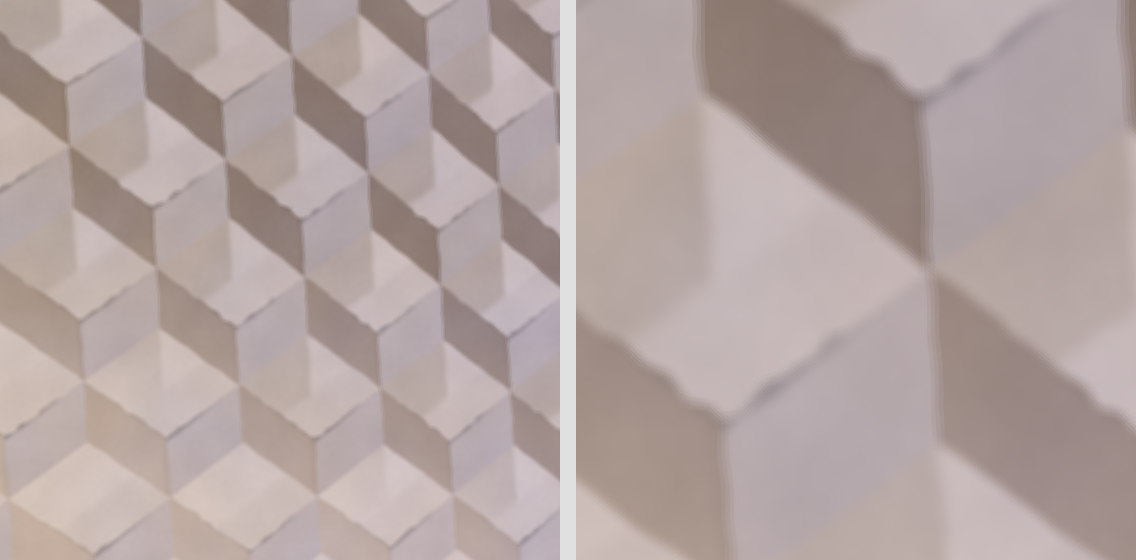
Left: the whole. Right: its middle third, enlarged.
Write a Shadertoy shader that draws this pattern.

```glsl
// Tumbling-block wall: pale stacked cubes in perspective with soft cast shadows.

const float SLOPE = 0.96;     // steepness of the slanted cube edges
const float EDGE_DROP = 0.52; // length of the vertical front edge, in rows
const int TAPS = 4;           // smoothing samples per axis
const float SOFTNESS = 0.010; // smoothing footprint, in canvas heights

// Lattice (column, row, 1) to canvas, with y pointing down.
const mat3 LATTICE_TO_CANVAS = mat3(
    0.2979, 0.0393, 0.0472,
    0.0133, 0.2115, 0.0015,
    0.1172, 0.1497, 1.0);

float hash(vec2 p) {
    vec3 q = fract(p.xyx * vec3(0.1031, 0.1030, 0.0973));
    q += dot(q, q.yzx + 33.33);
    return fract((q.x + q.y) * q.z);
}

vec2 gradientAt(vec2 cell) {
    float angle = 6.2832 * hash(cell + 71.0);
    return vec2(cos(angle), sin(angle));
}

float gradientNoise(vec2 p) {
    vec2 i = floor(p), f = fract(p);
    vec2 u = f * f * f * (f * (f * 6.0 - 15.0) + 10.0);
    vec2 e = vec2(0.0, 1.0);
    float low = mix(dot(gradientAt(i), f),
                    dot(gradientAt(i + e.yx), f - e.yx), u.x);
    float high = mix(dot(gradientAt(i + e.xy), f - e.xy),
                     dot(gradientAt(i + e.yy), f - e.yy), u.x);
    return mix(low, high, u.y);
}

// Lamp glow that is strongest at the lower left.
float glowAt(vec2 canvas) {
    return smoothstep(0.05, 0.9, canvas.y - 0.4 * canvas.x);
}

// Position relative to the front corner of the enclosing cube, and its id.
vec2 cubeLocal(vec2 p, out vec2 id) {
    float row = ceil(p.y - EDGE_DROP);
    float x = fract(p.x - 0.5 * mod(row, 2.0) + 0.5) - 0.5;
    if (p.y - row > EDGE_DROP - SLOPE * abs(x)) row += 1.0;
    float shifted = p.x - 0.5 * mod(row, 2.0) + 0.5;
    id = vec2(floor(shifted), row);
    return vec2(fract(shifted) - 0.5, p.y - row);
}

vec3 topColour(vec2 q, float glow) {
    vec3 lit = mix(vec3(0.78, 0.725, 0.72), vec3(0.83, 0.77, 0.75), glow);
    vec3 shaded = mix(vec3(0.69, 0.63, 0.605), vec3(0.785, 0.725, 0.70), glow);
    float across = q.y + SLOPE * q.x;
    float strip = 1.0 - smoothstep(-0.46, -0.35, across);
    float shadow = strip * (1.0 - smoothstep(-0.025, 0.02, q.x));
    lit -= 0.02 * smoothstep(-0.45, -0.35, across);
    return mix(lit, shaded, shadow * (1.0 - smoothstep(0.5, 0.85, glow)));
}

vec3 sideColour(vec2 q, float below, float glow, float rough) {
    vec3 dark = mix(vec3(0.545, 0.475, 0.445), vec3(0.765, 0.69, 0.655), glow);
    vec3 pale = mix(vec3(0.695, 0.645, 0.65), vec3(0.75, 0.695, 0.70), glow);
    float right = step(0.0, q.x);
    vec3 colour = mix(dark, pale, right);
    colour += 0.02 * (0.25 - below) * right;
    // Grout under the upper rim, and along the front edge.
    float width = mix(0.025, 0.035, right) * (1.0 + 1.5 * rough);
    float rim = 1.0 - smoothstep(width * 0.5, width * 1.5, below);
    rim *= 1.0 - smoothstep(0.1, 0.42, abs(q.x));
    float front = 1.0 - smoothstep(0.008, 0.025, abs(q.x + 0.008));
    colour = mix(colour, colour * 0.82, rim * mix(0.35, 1.0, right));
    return mix(colour, colour * 0.97, front);
}

vec3 cubeWall(vec2 canvas, mat3 toLattice) {
    vec3 h = toLattice * vec3(canvas, 1.0);
    vec2 p = h.xy / h.z;
    float wobble = gradientNoise(p * vec2(7.0, 6.0) + 3.0);
    float rough = gradientNoise(p * vec2(13.0, 9.0) + 20.0);
    p += 0.012 * vec2(wobble, -wobble);
    vec2 id;
    vec2 q = cubeLocal(p, id);
    float glow = glowAt(canvas);
    float below = q.y + SLOPE * abs(q.x);
    below += 0.04 * rough * (1.0 - smoothstep(0.3, 0.48, abs(q.x)));
    vec3 colour = below < 0.0 ? topColour(q, glow)
                              : sideColour(q, below, glow, rough);
    return colour + 0.02 * (hash(id + 40.0) - 0.5);
}

void mainImage(out vec4 fragColor, in vec2 fragCoord) {
    vec2 canvas = fragCoord / iResolution.y;
    canvas.y = 1.0 - canvas.y;
    mat3 toLattice = inverse(LATTICE_TO_CANVAS);
    vec3 colour = vec3(0.0);
    for (int i = 0; i < TAPS * TAPS; i++) {
        vec2 tap = (vec2(i % TAPS, i / TAPS) + 0.5) / float(TAPS) - 0.5;
        colour += cubeWall(canvas + tap * SOFTNESS, toLattice);
    }
    colour /= float(TAPS * TAPS);

    // Uneven plaster tone, a drifting tint and faint grain.
    float mottle = gradientNoise(canvas * 16.0 + 5.0);
    float tint = gradientNoise(canvas * 6.0 + 9.0);
    float grain = gradientNoise(canvas * 70.0);
    colour += 0.025 * mottle + 0.008 * grain;
    colour += tint * vec3(0.012, 0.0, -0.03);
    colour += vec3(-0.005, 0.0, 0.04) * (canvas.x - 0.4);
    fragColor = vec4(colour, 1.0);
}
```
